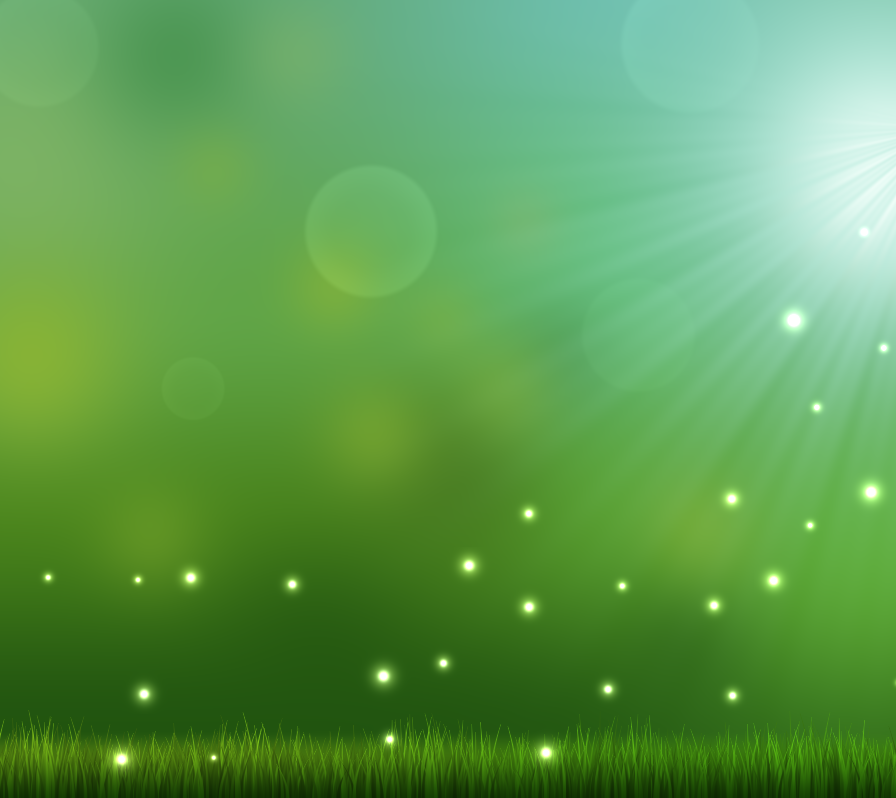
A Shadertoy shader for this background:

```glsl
// A sunlit meadow: soft green bokeh, a bright sun with rays at the right,
// drifting sparkles and a strip of grass. Colour comes from Gaussian glows,
// rays from layered sines, sparkles and blades from hashed cells.

const vec2 SUN = vec2(1.11, 0.77);
const vec2 RAY_ORIGIN = vec2(1.18, 0.84);
const float RAY_STRENGTH = 0.30;
const float SPARK_CELL = 0.105;
const float SPARK_CHANCE = 0.75;
const float GRASS_TOP = 0.125;
const float BLADE_CELL = 0.0085;
const int BLADE_LAYERS = 8;
const int BLADE_REACH = 3;

const vec3 FOREST = vec3(0.13, 0.33, 0.06);
const vec3 MOSS = vec3(0.29, 0.52, 0.11);
const vec3 LEAF = vec3(0.37, 0.64, 0.27);
const vec3 MIST = vec3(0.38, 0.66, 0.46);
const vec3 OLIVE = vec3(0.27, 0.46, 0.11);
const vec3 SHADE = vec3(0.26, 0.56, 0.28);
const vec3 LIME = vec3(0.38, 0.70, 0.19);
const vec3 GOLD = vec3(0.55, 0.71, 0.20);
const vec3 SAGE = vec3(0.51, 0.71, 0.40);
const vec3 EMERALD = vec3(0.35, 0.74, 0.43);
const vec3 TEAL = vec3(0.43, 0.75, 0.71);
const vec3 SUN_HALO = vec3(0.69, 0.91, 0.85);
const vec3 SUN_CORE = vec3(0.95, 1.0, 0.98);
const vec3 SPARK = vec3(0.95, 1.0, 0.62);
const vec3 GRASS_DARK = vec3(0.07, 0.22, 0.01);
const vec3 GRASS_LEFT = vec3(0.47, 0.70, 0.09);
const vec3 GRASS_RIGHT = vec3(0.34, 0.69, 0.07);

float hash(vec2 p) {
    vec3 q = fract(vec3(p.xyx) * 0.1031);
    q += dot(q, q.yzx + 33.33);
    return fract((q.x + q.y) * q.z);
}

float falloff(vec2 d, float radius) {
    return exp(-dot(d, d) / (radius * radius));
}

void glow(inout vec3 col, vec2 d, float radius, vec3 tint, float amount) {
    col = mix(col, tint, amount * falloff(d, radius));
}

// Translucent lens disc with a slightly brighter rim
void disc(inout vec3 col, vec2 d, float radius, float amount) {
    float r = length(d) / radius;
    float inside = 1.0 - smoothstep(0.93, 1.03, r);
    col += amount * inside * (0.6 + 0.4 * smoothstep(0.5, 1.0, r)) * vec3(0.8, 0.9, 0.8);
}

vec3 backdrop(vec2 p) {
    vec3 col = mix(FOREST, MOSS, smoothstep(0.08, 0.38, p.y));
    col = mix(col, LEAF, smoothstep(0.32, 0.62, p.y));
    col = mix(col, MIST, smoothstep(0.6, 1.0, p.y));

    // Broad colour regions
    glow(col, p - vec2(0.03, 0.80), 0.20, SAGE, 0.8);
    glow(col, p - vec2(0.78, 1.02), 0.27, TEAL, 0.9);
    glow(col, p - vec2(0.76, 0.68), 0.20, EMERALD, 0.85);
    glow(col, p - vec2(1.10, 0.34), 0.27, LIME, 0.85);
    glow(col, p - vec2(0.75, 0.38), 0.14, LIME, 0.4);
    glow(col, p - vec2(0.22, 0.93), 0.11, SHADE, 0.7);
    glow(col, p - vec2(0.70, 0.55), 0.08, SHADE, 0.6);
    glow(col, p - vec2(0.56, 0.40), 0.12, OLIVE, 0.75);
    glow(col, p - vec2(0.40, 0.19), 0.13, FOREST, 0.6);
    glow(col, p - vec2(0.86, 0.19), 0.08, FOREST, 0.35);

    // Blurred highlights among the leaves
    glow(col, p - vec2(0.04, 0.55), 0.12, GOLD, 0.85);
    glow(col, p - vec2(0.42, 0.64), 0.06, GOLD, 0.55);
    glow(col, p - vec2(0.47, 0.455), 0.07, GOLD, 0.5);
    glow(col, p - vec2(0.635, 0.515), 0.07, GOLD, 0.4);
    glow(col, p - vec2(0.555, 0.60), 0.05, GOLD, 0.3);
    glow(col, p - vec2(0.19, 0.325), 0.07, GOLD, 0.35);
    glow(col, p - vec2(0.88, 0.34), 0.07, GOLD, 0.5);
    glow(col, p - vec2(0.27, 0.79), 0.055, GOLD, 0.3);
    glow(col, p - vec2(0.37, 0.93), 0.07, SAGE, 0.45);
    glow(col, p - vec2(0.66, 0.72), 0.05, SAGE, 0.5);

    disc(col, p - vec2(0.465, 0.71), 0.084, 0.06);
    disc(col, p - vec2(0.865, 0.945), 0.088, 0.05);
    disc(col, p - vec2(0.80, 0.58), 0.072, 0.025);
    disc(col, p - vec2(0.242, 0.513), 0.04, 0.025);
    disc(col, p - vec2(0.05, 0.94), 0.075, 0.025);
    return col;
}

void sunlight(inout vec3 col, vec2 p) {
    glow(col, p - SUN, 0.34, TEAL, 0.7);
    glow(col, p - SUN - vec2(0.0, 0.06), 0.24, SUN_HALO, 0.9);
    glow(col, p - SUN, 0.125, SUN_CORE, 1.0);
    vec2 d = RAY_ORIGIN - p;
    float a = atan(d.y, d.x);
    float beams = 0.5 + 0.2 * sin(a * 23.0) + 0.17 * sin(a * 47.0 + 1.3) + 0.13 * sin(a * 89.0 + 4.0);
    float fan = smoothstep(-0.5, 0.5, a) * (1.0 - smoothstep(1.2, 1.7, a));
    col = mix(col, SUN_HALO, RAY_STRENGTH * 2.0 * beams * fan * exp(-dot(d, d) * 6.0));
}

// One jittered sparkle per cell, climbing higher near the sun
vec3 sparkles(vec2 p) {
    vec2 id = floor(p / SPARK_CELL);
    vec2 jitter = vec2(hash(id + 3.1), hash(id + 17.7));
    vec2 centre = (id + 0.22 + 0.56 * jitter) * SPARK_CELL;
    float ceiling = 0.34 + 0.09 * smoothstep(0.5, 0.75, centre.x) + 0.32 * smoothstep(0.85, 1.08, centre.x);
    float on = step(hash(id + 41.3), SPARK_CHANCE) * step(centre.y, ceiling) * step(0.04, centre.y);
    float size = mix(0.0022, 0.0075, pow(hash(id + 59.9), 1.4));
    vec2 d = p - centre;
    return on * (SPARK * 0.45 * falloff(d, size * 2.0) + 1.1 * falloff(d, size * 0.8));
}

// Tapered, curved blades; later layers are shorter and stand in front
void grass(inout vec3 col, vec2 p, float pixel) {
    vec3 lit = mix(GRASS_LEFT, GRASS_RIGHT, smoothstep(0.2, 0.9, p.x));
    vec3 body = mix(GRASS_DARK, lit, smoothstep(-0.01, 0.085, p.y));
    col = mix(col, body * 0.8, 1.0 - smoothstep(0.045, 0.085, p.y));
    for (int layer = 0; layer < BLADE_LAYERS; layer++) {
        float depth = float(layer) / float(BLADE_LAYERS);
        float cell = floor(p.x / BLADE_CELL + depth * 3.7);
        for (int k = -BLADE_REACH; k <= BLADE_REACH; k++) {
            vec2 id = vec2(cell + float(k) + 50.0, float(layer) * 13.0 + 7.0);
            float root = (id.x - 50.0 + hash(id) - depth * 3.7) * BLADE_CELL;
            float clump = 0.5 + 0.5 * cos((root - 0.05) * 26.0);
            float tall = mix(0.055, 0.096, hash(id + 5.3)) * (1.0 - 0.4 * depth) + 0.016 * clump;
            float t = p.y / tall;
            float lean = (hash(id + 9.1) - 0.5) * 0.036;
            float halfWidth = 0.0023 * (1.0 - t);
            float gap = abs(p.x - root - lean * t * t) - halfWidth;
            float cover = (1.0 - smoothstep(-pixel, pixel, gap)) * step(t, 1.0);
            col = mix(col, body * mix(0.55, 1.25, hash(id + 21.7)), cover * 0.8);
        }
    }
}

void mainImage(out vec4 fragColor, in vec2 fragCoord) {
    vec2 p = fragCoord / iResolution.y;
    vec3 col = backdrop(p);
    sunlight(col, p);
    if (p.y < GRASS_TOP) grass(col, p, 0.8 / iResolution.y);
    col += sparkles(p);
    fragColor = vec4(clamp(col, 0.0, 1.0), 1.0);
}
```
